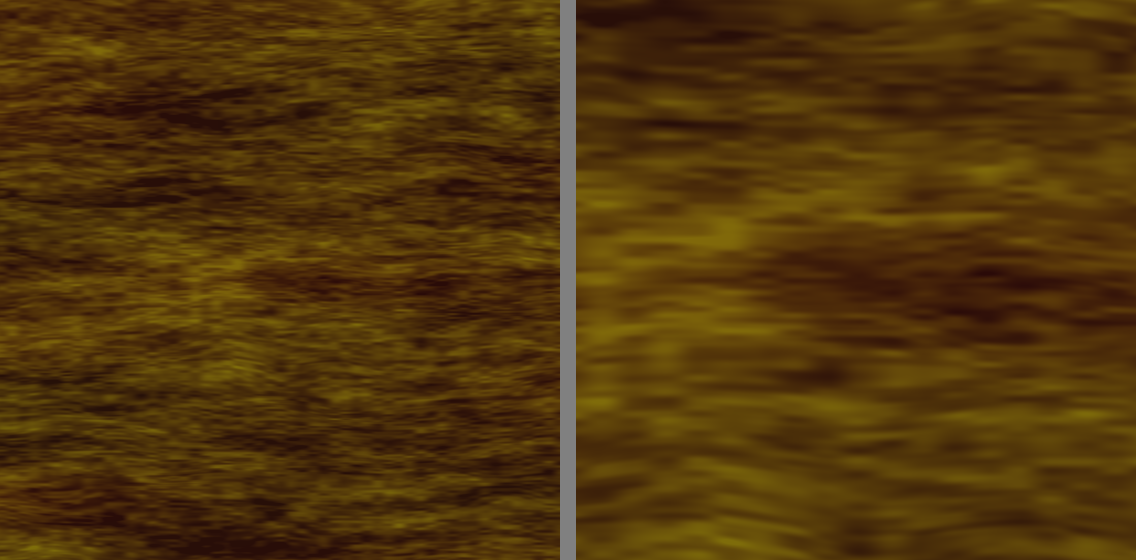
Left: the whole. Right: its middle third, enlarged.
This texture is drawn by a Shadertoy shader. Its source:

```glsl
// Dark olive-brown wood grain running horizontally across the canvas.
// Stretched value noise is summed over octaves, bent by a slow warp,
// scored with thin dark creases and coloured by a brown-to-olive ramp.

float hash(vec2 cell) {
    uvec2 q = uvec2(ivec2(cell)) * uvec2(1597u, 3571u);
    uint h = (q.x ^ (q.y << 7)) + q.y;
    h = (h ^ (h >> 15)) * 73244475u;
    h = (h ^ (h >> 16)) * 73244475u;
    h ^= h >> 15;
    return float(h & 65535u) / 65535.0;
}

float noise(vec2 p) {
    vec2 cell = floor(p), f = fract(p);
    f = f * f * (3.0 - 2.0 * f);
    float bottom = mix(hash(cell), hash(cell + vec2(1, 0)), f.x);
    float top = mix(hash(cell + vec2(0, 1)), hash(cell + vec2(1, 1)), f.x);
    return mix(bottom, top, f.y);
}

// Signed sum of octaves, from broad bands down to strong fine fibres
float grain(vec2 p) {
    float sum = 0.0, amplitude = 0.46;
    vec2 scale = vec2(2.0, 13.0);
    for (int i = 0; i < 6; i++) {
        vec2 offset = vec2(17.3, 41.7) * float(i + 1);
        sum += amplitude * (noise(p * scale + offset) - 0.5);
        scale *= vec2(1.92, 1.8);
        amplitude *= 1.04;
    }
    return sum;
}

// Long dark lines along the mid level of a noise field, broken by a mask
float crease(vec2 p, vec2 scale) {
    float ridge = 1.0 - abs(2.0 * noise(p * scale) - 1.0);
    float mask = smoothstep(0.45, 0.85, noise(p * scale * vec2(1.7, 0.8) + 63.0));
    return smoothstep(0.6, 1.0, ridge) * mask;
}

vec3 woodColor(float t) {
    t = clamp(t, -0.2, 1.35);
    return vec3(0.2 + 0.22 * t, 0.09 + 0.19 * t + 0.04 * t * t, 0.034 + 0.004 * t);
}

void mainImage(out vec4 fragColor, in vec2 fragCoord) {
    vec2 uv = fragCoord / iResolution.xy;

    // Gentle waviness of the fibres
    vec2 p = uv;
    p.y += 0.022 * (noise(uv * vec2(3.0, 7.0) + 5.0) - 0.5);
    p.y += 0.010 * (noise(uv * vec2(10.0, 26.0) + 29.0) - 0.5);

    // Brightness from bands, fibres and creases
    float tone = 0.52 + grain(p);
    tone -= 0.28 * crease(p + 3.0, vec2(1.3, 19.0));
    tone -= 0.24 * crease(p + 9.0, vec2(4.5, 58.0));

    // Slow drift between reddish brown and olive
    vec3 color = woodColor(tone);
    float drift = noise(p * vec2(1.8, 10.0) + 87.0) - 0.5;
    color.rg += vec2(-0.015, 0.028) * drift;

    fragColor = vec4(color, 1.0);
}
```
